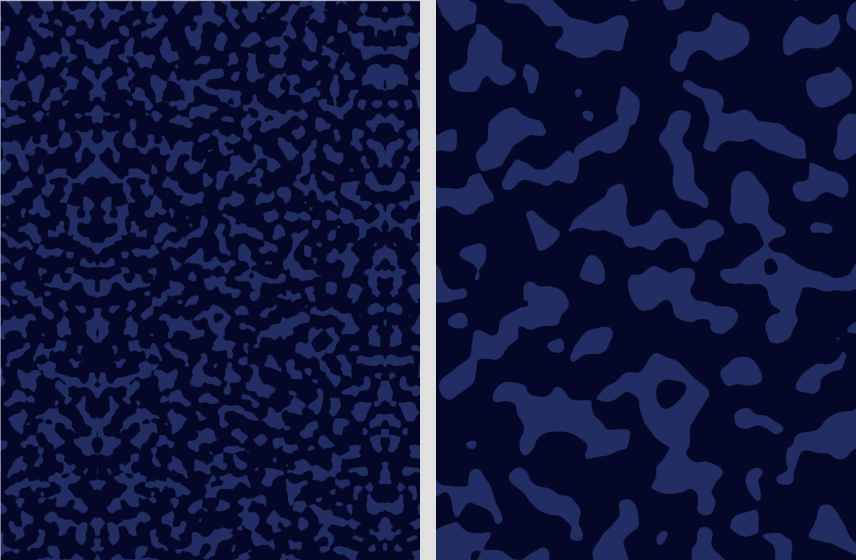
Left: the whole. Right: its middle third, enlarged.
Write a Shadertoy shader that draws this texture.

```glsl
// Navy camouflage: rounded pale blue islands scattered over a dark ground.
// Layers of rotated gradient noise are cut at a threshold, in a domain
// folded about two vertical axes so the sides form mirrored figures.

// Integer hash giving a unit gradient direction per lattice cell
vec2 cellGradient(vec2 cell) {
    uvec2 q = uvec2(ivec2(cell) + 4096);
    uint h = q.x * 1597334677u ^ q.y * 3812015801u;
    h = (h ^ (h >> 15)) * 2246822519u;
    h = (h ^ (h >> 13)) * 3266489917u;
    h ^= h >> 16;
    float angle = float(h & 65535u) / 65536.0 * 6.28319;
    return vec2(cos(angle), sin(angle));
}

float gradientNoise(vec2 p) {
    vec2 cell = floor(p), f = p - cell;
    vec2 w = f * f * f * (f * (f * 6.0 - 15.0) + 10.0);
    vec2 right = vec2(1, 0), up = vec2(0, 1);
    float a = dot(cellGradient(cell), f);
    float b = dot(cellGradient(cell + right), f - right);
    float c = dot(cellGradient(cell + up), f - up);
    float d = dot(cellGradient(cell + 1.0), f - 1.0);
    return mix(mix(a, b, w.x), mix(c, d, w.x), w.y);
}

mat2 rotation(float angle) {
    float c = cos(angle), s = sin(angle);
    return mat2(c, s, -s, c);
}

// Two crossed layers shape the islands, a finer one adds dots and notches
float islandField(vec2 p) {
    p *= 31.0;
    float field = gradientNoise(rotation(0.4) * p + 7.3);
    field += gradientNoise(rotation(1.15) * p + 91.7);
    field += 0.4 * gradientNoise(rotation(2.1) * p * 1.9 + 43.1);
    return field - 0.138;
}

void mainImage(out vec4 fragColor, in vec2 fragCoord) {
    vec2 uv = fragCoord / iResolution.x;
    float height = iResolution.y / iResolution.x;
    float pixel = 1.0 / iResolution.x;

    // Mirror the left and right bands
    vec2 folded = uv;
    folded.x = 0.232 + abs(folded.x - 0.232);
    folded.x = 0.917 - abs(folded.x - 0.917);

    // Crisp islands with smoothed outlines
    float field = islandField(folded);
    float island = smoothstep(-0.75, 0.75, field / max(fwidth(field), 0.0001));
    vec3 ground = vec3(0.016, 0.026, 0.152);
    vec3 islandBlue = vec3(0.134, 0.18, 0.39);
    vec3 color = mix(ground, islandBlue, island);

    // Thin pale border along the top and left
    float border = max(smoothstep(pixel, -pixel, uv.x - 0.0014),
                       smoothstep(pixel, -pixel, height - uv.y - 0.0022));
    color = mix(color, vec3(0.85, 0.85, 0.88), border);

    fragColor = vec4(color, 1.0);
}
```
